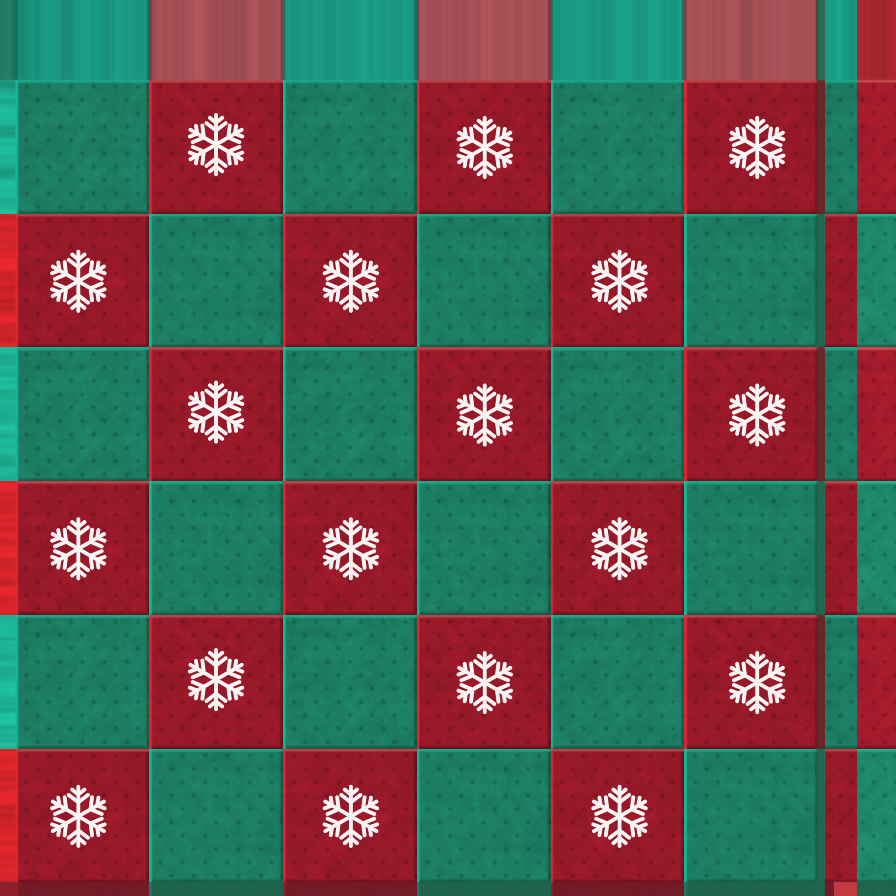
Write a WebGL 1 fragment shader that draws this pattern.

```glsl
precision highp float;
uniform vec2 u_resolution;

vec2 gradientAt(vec2 cell) {
  vec2 h = fract(sin(vec2(dot(cell, vec2(127.1, 311.7)), dot(cell, vec2(269.5, 183.3)))) * 43758.5);
  return h * 2.0 - 1.0;
}

float gradientNoise(vec2 p) {
  vec2 i = floor(p), f = fract(p);
  vec2 w = f * f * f * (f * (f * 6.0 - 15.0) + 10.0);
  float a = dot(gradientAt(i), f);
  float b = dot(gradientAt(i + vec2(1, 0)), f - vec2(1, 0));
  float c = dot(gradientAt(i + vec2(0, 1)), f - vec2(0, 1));
  float d = dot(gradientAt(i + vec2(1, 1)), f - vec2(1, 1));
  return mix(mix(a, b, w.x), mix(c, d, w.x), w.y);
}

float segment(vec2 p, vec2 a, vec2 b) {
  vec2 d = b - a;
  return length(p - a - d * clamp(dot(p - a, d) / dot(d, d), 0.0, 1.0));
}

// Fold the plane into one half arm, then draw the stem and two twigs
float snowflake(vec2 p) {
  float angle = mod(atan(p.x, p.y) + 0.5236, 1.0472) - 0.5236;
  vec2 arm = length(p) * vec2(abs(sin(angle)), cos(angle));
  float d = segment(arm, vec2(0), vec2(0, 0.221));
  d = min(d, segment(arm, vec2(0, 0.105), vec2(0.072, 0.160)));
  d = min(d, segment(arm, vec2(0, 0.162), vec2(0.046, 0.200)));
  return d - 0.0145;
}

float streaks(float across, float along) {
  return gradientNoise(vec2(across * 9.0, along)) + 0.6 * gradientNoise(vec2(across * 27.0, along + 7.3));
}

void main() {
  // Checker units, counted right and down from the first full tile
  vec2 p = gl_FragCoord.xy / u_resolution;
  vec2 g = (vec2(p.x, 1.0 - p.y) - vec2(0.0172, 0.0892)) / 0.1493;
  float px = 1.0 / (0.1493 * min(u_resolution.x, u_resolution.y));

  // The right margin holds two narrow columns
  float column = g.x < 6.0 ? max(floor(g.x), 0.0) : 5.0 + step(6.05, g.x) + step(6.293, g.x);
  float row = clamp(floor(g.y), 0.0, 5.0);
  float red = mod(column + row, 2.0);
  vec2 tile = vec2(column, row);
  vec2 local = g - tile;

  // Mottled cloth with a staggered grid of faint dots
  vec3 color = mix(vec3(0.112, 0.492, 0.385), vec3(0.594, 0.098, 0.160), red);
  vec2 cloth = mod(g, 2.0);
  color *= 1.0 + 0.09 * gradientNoise(cloth * 5.0) + 0.10 * gradientNoise(cloth * 13.0 + 3.7)
         + 0.06 * gradientNoise(cloth * 40.0);
  vec2 dots = g * vec2(6.0, 10.0);
  dots.x += 0.5 * mod(floor(dots.y), 2.0);
  float dotRadius = length((fract(dots) - 0.5) / vec2(6.0, 10.0));
  color *= 1.0 - 0.17 * (1.0 - smoothstep(0.006, 0.018 + px, dotRadius));

  // Bevel: bright left and top, shaded right and bottom
  vec3 glow = mix(vec3(0.08, 0.74, 0.61), vec3(0.90, 0.16, 0.20), red);
  vec3 topGlow = mix(vec3(0.10, 0.68, 0.56), vec3(0.74, 0.29, 0.30), red);
  float board = step(0.0, g.x) * step(g.x, 6.0);
  float shade = max(board * smoothstep(0.965, 0.995, local.x), smoothstep(0.965, 0.995, local.y));
  color *= 1.0 - 0.28 * shade;
  color = mix(color, topGlow, 0.85 * (1.0 - smoothstep(0.010, 0.022 + px, local.y)));
  color = mix(color, glow, 0.9 * board * (1.0 - smoothstep(0.010, 0.022 + px, local.x)));

  // Snowflakes drift outward in the outer columns
  float fromMiddle = column - 2.5;
  vec2 center = vec2(0.508 + 0.0024 * fromMiddle * fromMiddle * fromMiddle,
                     0.505 - (column == 1.0 ? 0.022 : 0.0));
  float flake = 1.0 - smoothstep(-0.6 * px, 0.6 * px, snowflake(local - center));
  color = mix(color, vec3(0.98, 0.96, 0.96), flake * red * board);

  // Right margin: a shadow band, then a paler outer column
  float band = smoothstep(-px, px, g.x - 5.99) * (1.0 - smoothstep(-px, px, g.x - 6.05));
  color = mix(color, mix(vec3(0.13, 0.39, 0.30), vec3(0.38, 0.16, 0.17), red), 0.9 * band);
  color *= 1.0 + 0.08 * smoothstep(-px, px, g.x - 6.293);

  // Left margin: bright horizontal streaks
  vec3 leftColor = mix(vec3(0.11, 0.69, 0.57), vec3(0.83, 0.14, 0.16), red);
  leftColor *= 1.0 + 0.28 * streaks(g.y, 0.3 + g.x);
  color = mix(leftColor, color, smoothstep(-px, px, g.x));

  // Top margin: vertical streaks, washed out over the red columns
  vec3 topColor = mix(vec3(0.10, 0.59, 0.50), vec3(0.64, 0.31, 0.33), red);
  topColor = mix(topColor, vec3(0.65, 0.15, 0.18), step(6.293, g.x));
  topColor = mix(topColor, vec3(0.14, 0.42, 0.33), max(band, 0.8 * step(g.x, 0.0)));
  topColor *= 1.0 + 0.16 * streaks(g.x, 0.4);
  topColor *= 1.0 - 0.25 * board * (1.0 - smoothstep(0.01, 0.025, min(fract(g.x), 1.0 - fract(g.x))));
  color = mix(topColor, color, smoothstep(-px, px, g.y));

  // Bottom margin: dim strip with one pale patch
  float bottom = smoothstep(-px, px, g.y - 5.995);
  color = mix(color, mix(vec3(0.13, 0.40, 0.31), vec3(0.46, 0.12, 0.16), red), 0.75 * bottom);
  float patchMask = bottom * step(6.12, g.x) * step(g.x, 6.293);
  color = mix(color, vec3(0.76, 0.23, 0.25), patchMask);

  gl_FragColor = vec4(color, 1.0);
}
```
